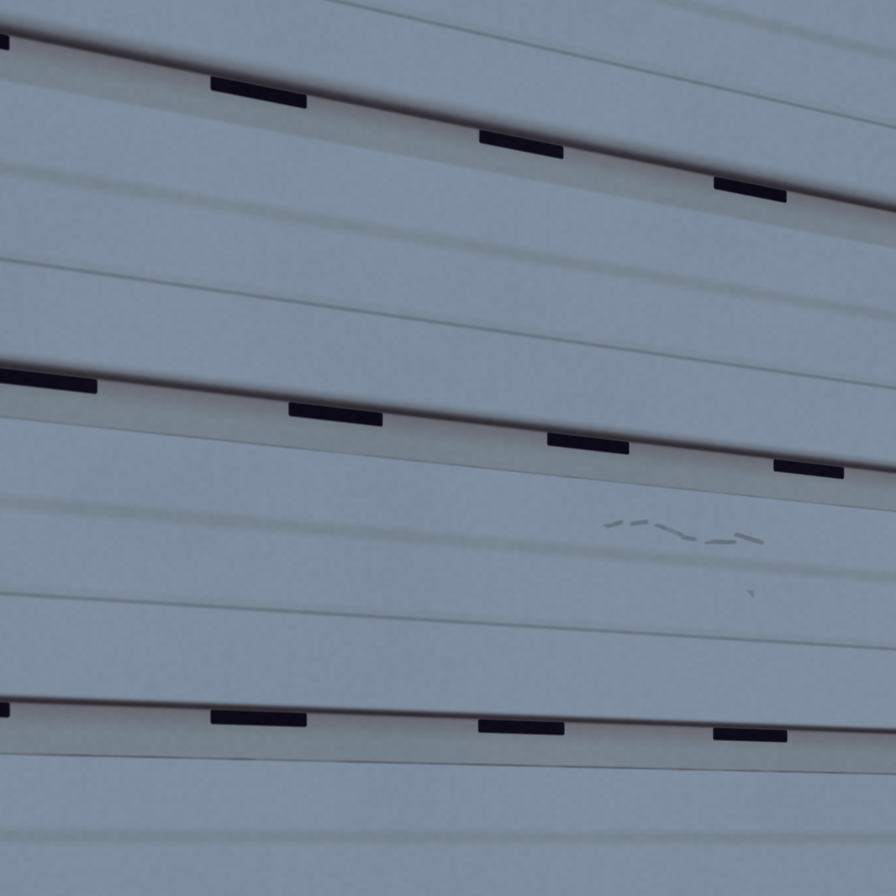
Give the GLSL for this texture, as a WebGL 2 fragment shader.

```glsl
#version 300 es
precision highp float;

uniform vec2 u_resolution;
out vec4 fragColor;

const vec3 PANEL = vec3(0.49, 0.55, 0.62);
const vec3 LIP = vec3(0.455, 0.505, 0.55);
const vec3 LIP_SHADE = vec3(0.41, 0.415, 0.45);
const vec3 GROOVE = vec3(0.37, 0.40, 0.45);
const vec3 SHADOW = vec3(0.31, 0.31, 0.34);
const vec3 SEAM = vec3(0.19, 0.175, 0.205);
const vec3 SLOT = vec3(0.05, 0.04, 0.09);

const float ROW_HEIGHT = 0.373;
const float FIRST_SEAM = 0.035;
const float SLOT_PITCH = 0.359;

float hash(vec2 p) {
  return fract(sin(dot(p, vec2(127.1, 311.7))) * 43758.5453);
}

float noise(vec2 p) {
  vec2 i = floor(p), f = fract(p);
  f = f * f * (3.0 - 2.0 * f);
  return mix(mix(hash(i), hash(i + vec2(1, 0)), f.x),
             mix(hash(i + vec2(0, 1)), hash(i + vec2(1, 1)), f.x), f.y);
}

// 1 at zero distance, fading to 0 at the given reach
float fade(float dist, float reach) {
  return 1.0 - smoothstep(0.0, reach, dist);
}

float stripe(float d, float center, float halfWidth, float blur) {
  return 1.0 - smoothstep(halfWidth - blur, halfWidth + blur, abs(d - center));
}

float roundBox(vec2 p, vec2 halfSize, float radius) {
  vec2 q = abs(p) - halfSize + radius;
  return length(max(q, 0.0)) + min(max(q.x, q.y), 0.0) - radius;
}

float segment(vec2 p, vec2 a, vec2 b) {
  vec2 ap = p - a, ab = b - a;
  return length(ap - ab * clamp(dot(ap, ab) / dot(ab, ab), 0.0, 1.0));
}

// Unfolds the slanted, converging wall into straight rows
vec2 wallCoords(vec2 p) {
  return vec2(p.x, p.y - 0.208 * p.x) / (1.0 - 0.22 * p.x);
}

// Staggered slots under each seam, slightly uneven in length
float slotMask(float along, float below, float row, float blur) {
  float u = (along + 0.05 - 0.1 * mod(row, 2.0)) / SLOT_PITCH + 0.5;
  float uneven = hash(vec2(floor(u), row)) - 0.5;
  vec2 q = vec2((fract(u) - 0.5) * SLOT_PITCH, below - 0.011);
  float d = roundBox(q, vec2(0.062 + 0.003 * uneven, 0.0085), 0.003);
  return 1.0 - smoothstep(-blur, blur, d);
}

// Short broken scuffs strung along a shallow wave
float scuffMask(vec2 p, float blur) {
  float mask = 0.0;
  for (int i = 0; i < 6; i++) {
    float t = float(i) / 5.0;
    vec2 c = vec2(0.686 + 0.15 * t, 0.585 + 0.02 * t - 0.006 * sin(7.0 * t));
    float slope = mix(-0.3, 0.5, hash(vec2(t, 3.0)));
    vec2 arm = 0.014 * vec2(1.0, slope);
    float d = segment(p, c - arm, c + arm);
    mask = max(mask, 1.0 - smoothstep(0.001, 0.002 + blur, d));
  }
  float chip = segment(p, vec2(0.835, 0.657), vec2(0.847, 0.672));
  mask = max(mask, 0.7 * (1.0 - smoothstep(0.001, 0.002 + blur, chip)));
  return mask * smoothstep(0.2, 0.65, noise(p * 110.0));
}

void main() {
  vec2 p = gl_FragCoord.xy / u_resolution;
  p.y = 1.0 - p.y;
  float blur = max(0.0018, 1.0 / u_resolution.y);

  vec2 wall = wallCoords(p);
  float level = (wall.y - FIRST_SEAM) / ROW_HEIGHT;
  float row = floor(level);
  float below = fract(level) * ROW_HEIGHT;
  float above = ROW_HEIGHT - below;

  // Panel with a soft crease and a fine groove
  vec3 color = PANEL;
  color = mix(color, LIP, 0.75 * stripe(below, 0.152, 0.008, 0.006));
  color = mix(color, GROOVE, 0.75 * stripe(below, 0.254, 0.0022, 0.0022));
  color = mix(color, LIP, 0.35 * stripe(below, 0.250, 0.006, 0.005));

  // Lip under the seam, with a worn lower edge
  float lipWidth = 0.054 + 0.003 * row;
  vec3 lipColor = mix(LIP_SHADE, LIP, smoothstep(0.0, 0.038, below));
  color = mix(color, lipColor, stripe(below, 0.0, lipWidth, 0.003));
  float wear = 0.5 + 0.5 * noise(vec2(wall.x * 35.0, row * 7.0));
  float edge = stripe(below, lipWidth, 0.0013, blur);
  color = mix(color, SHADOW, edge * wear * clamp(0.45 * row, 0.0, 0.85));

  // Shadow over each seam narrows from upper to lower rows
  float reach = max(0.007, 0.030 - 0.010 * (row + 1.0));
  color = mix(color, SHADOW, 0.9 * max(fade(above, reach), fade(below, 0.007)));
  color = mix(color, SEAM, max(fade(above, 0.3 * reach + 0.004), fade(below, 0.0045)));

  color = mix(color, SLOT, slotMask(wall.x, below, row, blur));
  color = mix(color, GROOVE, 0.75 * scuffMask(p, blur));

  // Faint mottling and grain
  color += 0.012 * (noise(p * 9.0) - 0.5) + 0.014 * (noise(p * 170.0) - 0.5);
  fragColor = vec4(color, 1.0);
}
```
